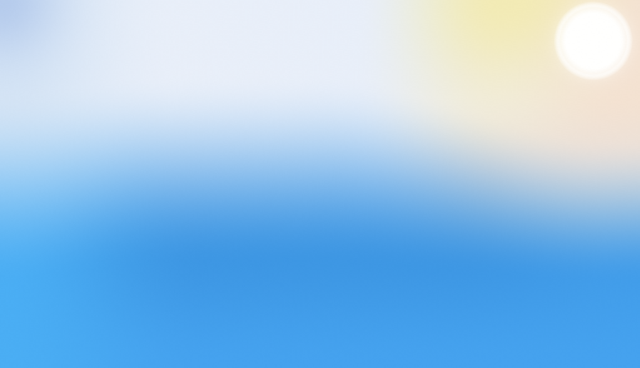
This background is drawn by a Shadertoy shader. Its source:

```glsl
// A soft daytime sky: pale haze melts into deep blue along a bent horizon,
// with a yellow and peach glow at upper right around a white ringed sun.
// Built from smoothstep masks, Gaussian glows and a radial distance.

const vec3 HAZE       = vec3(0.910, 0.935, 0.975);
const vec3 HAZE_LEFT  = vec3(0.835, 0.895, 0.960);
const vec3 CORNER     = vec3(0.690, 0.780, 0.920);
const vec3 YELLOW     = vec3(0.950, 0.920, 0.710);
const vec3 CREAM      = vec3(0.945, 0.925, 0.850);
const vec3 PEACH      = vec3(0.955, 0.885, 0.820);
const vec3 BLUE       = vec3(0.240, 0.590, 0.890);
const vec3 BLUE_LEFT  = vec3(0.290, 0.680, 0.955);
const vec3 BLUE_FLOOR = vec3(0.270, 0.635, 0.935);
const vec3 SUN_WHITE  = vec3(1.0, 1.0, 0.995);

const vec2  SUN_POS     = vec2(0.927, 0.889); // fraction of the canvas
const float SUN_RADIUS  = 0.094;              // in canvas heights
const float HALO_RADIUS = 0.107;
const float HORIZON     = 0.46;               // depth below the top edge
const float GRAIN       = 0.005;

float hash(vec2 p) {
    return fract(sin(dot(p, vec2(127.1, 311.7))) * 43758.5453);
}

float gauss(vec2 offset, vec2 spread) {
    vec2 q = offset / spread;
    return exp(-dot(q, q));
}

// Upper air: cool on the left, yellow to peach on the right.
vec3 upperAir(float x, float depth) {
    vec3 air = mix(HAZE_LEFT, HAZE, smoothstep(0.0, 0.28, x));
    air = mix(air, CORNER, 0.85 * gauss(vec2(x, depth), vec2(0.09, 0.15)));

    vec3 warm = mix(YELLOW, CREAM, smoothstep(0.0, 0.32, depth));
    float peachMask = smoothstep(0.80, 1.02, x + 0.15 * depth);
    warm = mix(warm, PEACH, peachMask);
    warm = mix(warm, vec3(0.91, 0.88, 0.86), smoothstep(0.25, 0.5, depth));
    return mix(air, warm, smoothstep(0.55, 0.78, x));
}

// Lower air: brighter at the left and towards the floor.
vec3 lowerAir(float x, float depth) {
    vec3 blue = mix(BLUE, BLUE_FLOOR, smoothstep(0.68, 1.0, depth));
    blue = mix(blue, BLUE_FLOOR, 0.5 * smoothstep(0.7, 1.0, x));
    return mix(BLUE_LEFT, blue, smoothstep(0.0, 0.32, x));
}

vec3 sky(vec2 uv) {
    float depth = 1.0 - uv.y;
    float leftSag = 0.05 * (1.0 - smoothstep(0.0, 0.25, uv.x));
    float rightSag = 0.11 * smoothstep(0.5, 0.95, uv.x);
    float middle = HORIZON + leftSag + rightSag;
    float halfWidth = mix(0.26, 0.20, smoothstep(0.5, 0.95, uv.x));
    float fade = smoothstep(middle - halfWidth, middle + halfWidth, depth);
    return mix(upperAir(uv.x, depth), lowerAir(uv.x, depth), fade);
}

// Sun: white disc, thin bright ring and feathered halo.
vec3 addSun(vec3 color, float dist) {
    float bloom = 0.22 * exp(-max(dist - HALO_RADIUS, 0.0) / 0.018);
    float halo = 0.72 * (1.0 - smoothstep(HALO_RADIUS - 0.010, HALO_RADIUS + 0.007, dist));
    float disc = 1.0 - smoothstep(SUN_RADIUS - 0.022, SUN_RADIUS, dist);
    float ring = 0.35 * exp(-pow((dist - SUN_RADIUS) / 0.004, 2.0));
    color = mix(color, SUN_WHITE, max(bloom, halo));
    return mix(color, SUN_WHITE, max(disc, ring));
}

void mainImage(out vec4 fragColor, in vec2 fragCoord) {
    vec2 uv = fragCoord / iResolution.xy;
    vec2 aspect = vec2(iResolution.x / iResolution.y, 1.0);

    vec3 color = addSun(sky(uv), length((uv - SUN_POS) * aspect));

    // Fine grain keeps the long gradients free of bands.
    color += GRAIN * (hash(floor(uv * aspect * 294.0)) - 0.5);
    fragColor = vec4(clamp(color, 0.0, 1.0), 1.0);
}
```
